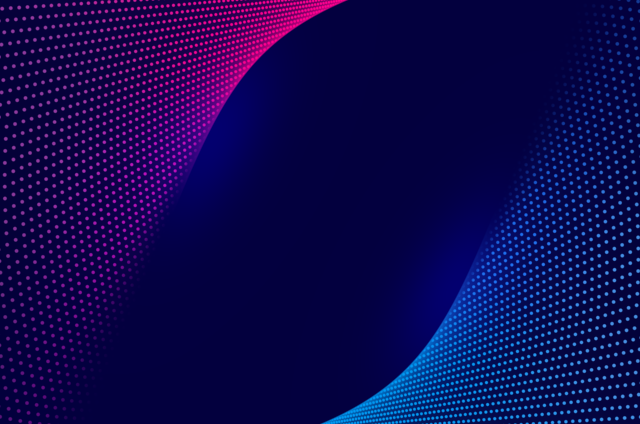
This background is drawn by a WebGL 1 fragment shader. Its source:

```glsl
precision highp float;
uniform vec2 u_resolution;

#define BACKDROP vec3(0.01, 0.0, 0.245)
#define INNER_GLOW vec3(0.0, 0.0, 0.19)
#define HOT_PINK vec3(1.0, 0.0, 0.56)
#define VIOLET vec3(0.76, 0.06, 0.74)
#define ORCHID vec3(0.62, 0.25, 0.66)
#define CYAN vec3(0.0, 0.60, 0.95)
#define AZURE vec3(0.12, 0.44, 0.94)
#define SKY vec3(0.30, 0.62, 0.95)
#define CENTER_X 0.788
#define ROW_STEP 0.0255
#define DOT_STEP 0.0185
#define FAN_HUB vec2(1.11, -0.05)

// Boundary of a wave; y runs down from the top, in canvas heights
float edgeX(float y) {
  return 0.60 - 0.385 * y + 0.22 * exp(-9.0 * y);
}

// Depth inside the wave, measured square to its boundary
float waveDepth(vec2 p) {
  float slope = -0.385 - 1.98 * exp(-9.0 * p.y);
  return (edgeX(p.y) - p.x) / sqrt(1.0 + slope * slope);
}

// Staggered dots strung along straight rows that fan out from a hub
float dotMask(vec2 p, float pixel) {
  vec2 arm = p - FAN_HUB;
  float reach = max(-arm.x, 0.1);
  float range = length(vec2(reach, arm.y));
  float row = arm.y / (reach * ROW_STEP);
  float column = log(range) / DOT_STEP + 0.5 * mod(floor(row), 2.0);
  vec2 cell = fract(vec2(column, row)) - 0.5;
  float rowGap = ROW_STEP * reach * reach / range;
  vec2 offset = cell * vec2(DOT_STEP * range, rowGap);
  float radius = 0.0024 + 0.0018 * reach;
  return 1.0 - smoothstep(radius - 0.9 * pixel, radius + 0.9 * pixel, length(offset));
}

// Lay one dotted wave and its glows over the colour below
vec3 addWave(vec3 color, vec2 p, vec3 hot, vec3 middle, vec3 far, float pixel) {
  float depth = waveDepth(p);
  float inside = smoothstep(-pixel, pixel, depth);

  // Soft blue light along the boundary
  vec2 q = p - vec2(0.50, 0.32);
  vec2 along = vec2(q.x * 0.88 + q.y * 0.47, q.y * 0.88 - q.x * 0.47);
  color += INNER_GLOW * exp(-dot(along * along, vec2(85.0, 20.0)));

  // Colour shifts along the boundary and away from it
  vec3 tint = mix(hot, middle, smoothstep(0.12, 0.36, p.y));
  tint = mix(tint, far, smoothstep(0.06, 0.36, depth));
  float lit = mix(1.0, 0.5, smoothstep(0.35, 1.0, p.y));
  lit *= mix(1.0, 0.88, smoothstep(0.1, 0.5, depth));

  // The dense bright rim melts into the dotted field
  float rim = exp(-max(depth, 0.0) / 0.03) * (1.0 - smoothstep(0.14, 0.52, p.y));
  float haze = 0.17 * exp(-max(depth, 0.0) / 0.16) * (1.0 - smoothstep(0.2, 0.9, p.y));
  haze *= smoothstep(0.0, 0.06, depth);
  color = mix(color, color * 0.88, inside * smoothstep(0.1, 0.4, depth));
  color = mix(color, tint, inside * clamp(0.85 * rim + haze, 0.0, 1.0));

  float fadeWidth = mix(0.004, 0.15, smoothstep(0.15, 0.95, p.y));
  float fade = smoothstep(0.0, fadeWidth, depth);
  return mix(color, tint, dotMask(p, pixel) * fade * lit);
}

void main() {
  float pixel = 1.0 / u_resolution.y;
  vec2 p = gl_FragCoord.xy * pixel;
  p.y = 1.0 - p.y;
  vec2 turned = vec2(2.0 * CENTER_X - p.x, 1.0 - p.y);

  vec3 color = addWave(BACKDROP, p, HOT_PINK, VIOLET, ORCHID, pixel);
  color = addWave(color, turned, CYAN, AZURE, SKY, pixel);
  gl_FragColor = vec4(color, 1.0);
}
```
